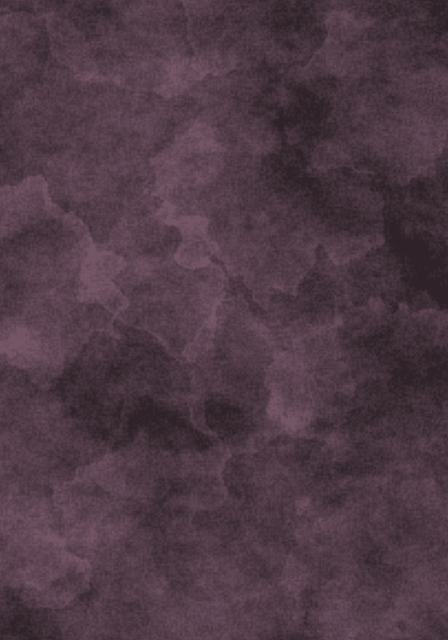
This texture is drawn by a Shadertoy shader. Its source:

```glsl
// Dusky plum watercolour paper with ragged drying blooms and a fine grain

float hash(vec2 p) {
    vec3 q = fract(vec3(p.xyx) * 0.1031);
    q += dot(q, q.yzx + 33.33);
    return fract((q.x + q.y) * q.z);
}

float noise(vec2 p) {
    vec2 cell = floor(p), f = fract(p);
    f = f * f * (3.0 - 2.0 * f);
    float low = mix(hash(cell), hash(cell + vec2(1, 0)), f.x);
    float high = mix(hash(cell + vec2(0, 1)), hash(cell + vec2(1, 1)), f.x);
    return mix(low, high, f.y);
}

float fbm(vec2 p) {
    float sum = 0.0, amp = 0.5;
    for (int i = 0; i < 6; i++) {
        sum += amp * noise(p);
        p = mat2(1.6, 1.2, -1.2, 1.6) * p + 17.3;
        amp *= 0.5;
    }
    return sum - 0.49;
}

// Soft elliptical patch of pigment
float patchAt(vec2 p, vec2 centre, vec2 tightness) {
    vec2 d = (p - centre) * tightness;
    return exp(-dot(d, d));
}

// Pale rims: crisp outside, fading slowly towards the middle of each bloom
float blooms(vec2 p, vec2 canvas) {
    vec2 slow = vec2(fbm(p * 5.0 + 3.0), fbm(p * 5.0 + 41.0));
    vec2 ragged = vec2(fbm(p * 32.0 + 9.0), fbm(p * 32.0 + 63.0));
    vec2 q = p + slow * 0.18 + ragged * 0.07;
    float sum = 0.0;
    for (int i = 0; i < 14; i++) {
        float id = float(i);
        vec2 centre = fract(id * vec2(0.7549, 0.5698) + vec2(0.31, 0.72)) * canvas;
        float radius = mix(0.07, 0.18, hash(vec2(id, 7.0)));
        vec2 d = (q - centre) * vec2(1.0, mix(0.8, 1.3, hash(vec2(id, 19.0))));
        float inside = radius - length(d);
        float depth = max(inside, 0.0);
        float rim = smoothstep(-0.005, 0.006, inside)
                  * (0.7 * exp(-depth * 18.0) + 0.4 * exp(-depth * 90.0));
        float broken = smoothstep(0.2, 0.7, noise(p * 5.0 + id * 13.7));
        sum += rim * broken * mix(0.6, 1.25, hash(vec2(id, 31.0)));
    }
    return sum;
}

void mainImage(out vec4 fragColor, in vec2 fragCoord) {
    vec2 p = fragCoord / iResolution.y;
    vec2 canvas = vec2(iResolution.x / iResolution.y, 1.0);
    vec2 warp = vec2(fbm(p * 4.0 + 80.0), fbm(p * 4.0 + 120.0));
    vec2 q = p + warp * 0.3;

    // Broad light and dark washes
    float tone = 1.1 * patchAt(q, vec2(0.25, 0.68), vec2(3.5));
    tone -= 1.1 * patchAt(q, vec2(0.66, 0.58), vec2(4.0, 2.6));
    tone -= 1.2 * patchAt(q, vec2(0.12, 0.41), vec2(4.0, 12.0));
    tone -= 0.8 * patchAt(q, vec2(0.47, 0.88), vec2(10.0, 7.0));
    tone += 0.5 * patchAt(q, vec2(0.36, 0.17), vec2(4.0, 6.0));
    tone -= 1.1 * smoothstep(0.25, 0.0, q.y) * smoothstep(0.2, 0.36, abs(q.x - 0.35));

    // Cloudy pigment, mottling and drying rims
    tone += 4.6 * fbm(q * 4.0 + 5.0);
    tone += 2.6 * fbm(p * vec2(12.0, 16.0) + warp * 3.0);
    tone += 1.5 * fbm(p * vec2(44.0, 56.0) + 27.0);
    tone += 1.15 * blooms(p, canvas) - 0.3;

    // Paper tooth with faint crossing threads
    tone += 1.0 * (noise(p * 290.0) - 0.5);
    tone += 0.4 * (noise(p * vec2(90.0, 380.0)) - 0.5);
    tone += 0.4 * (noise(p * vec2(380.0, 90.0) + 50.0) - 0.5);
    tone = clamp(1.45 * tone + 0.1, -2.4, 2.9);

    vec3 plum = vec3(0.308, 0.226, 0.270);
    vec3 tint = vec3(0.051, 0.037, 0.045);
    fragColor = vec4(plum + tint * tone, 1.0);
}
```
